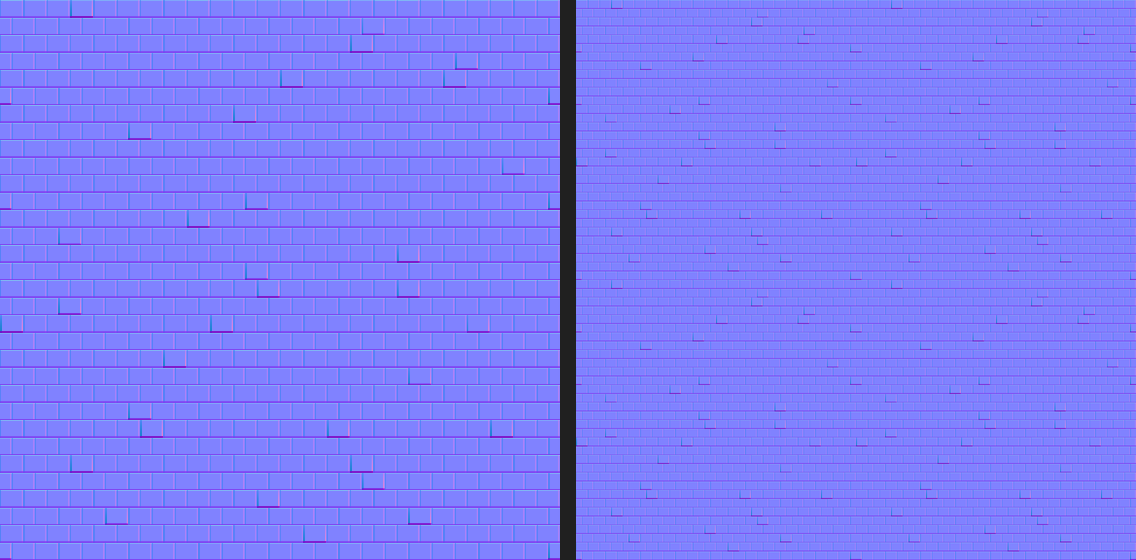
Left: one tile. Right: repeated 2 by 2.
This texture map is drawn by a Shadertoy shader. Its source:

```glsl
// Tangent-space normal map of a running-bond brick wall with a few bricks tipped out at the bottom.

const vec2  BRICKS      = vec2(24.0, 32.0);  // repeats across and down
const vec2  BLOCK       = vec2(8.0, 2.0);    // bricks per block; each block holds at most one tipped brick
const float TIPPED      = 0.77;              // share of blocks with a tipped brick
const float LINE        = 1.0 / 512.0;       // bevel width, in canvas units
const float LEFT_LINE   = 1.2 * LINE;
const float RIGHT_LINE  = 1.1 * LINE;
const float JOINT       = 0.5 * LINE;        // flat gap right of each brick
const float SOFTNESS    = 0.3;               // edge smoothing, in pixels
const float FACE_SLOPE  = 0.02;              // slight upward lean of every face
const float LEFT_SLOPE  = 0.34;
const float RIGHT_SLOPE = 0.38;
const float BELOW_SLOPE = 0.52;
const vec2  ABOVE_SLOPE = vec2(0.27, 0.47);  // range between bricks
const vec2  SIDE_VARY   = vec2(0.9, 1.1);    // range between bricks
const vec2  LIFT        = vec2(0.75, 1.15);  // range of extra slope on tipped bricks

float hash(vec2 p, float seed) {
    vec3 q = fract(vec3(p.xyx + seed * 7.31) * vec3(0.1031, 0.1030, 0.0973));
    q += dot(q, q.yzx + 33.33);
    return fract((q.x + q.y) * q.z);
}

// Smoothed test for lo < x < hi
float band(float x, float lo, float hi, float soft) {
    return clamp((x - lo) / soft + 0.5, 0.0, 1.0) * clamp((hi - x) / soft + 0.5, 0.0, 1.0);
}

// Extra slope of a brick: zero unless it is the one chosen in its block
float brickLift(vec2 id) {
    vec2 block = floor(id / BLOCK);
    vec2 chosen = floor(vec2(hash(block, 1.0), hash(block, 2.0)) * BLOCK);
    bool isTipped = id - block * BLOCK == chosen && hash(block, 3.0) < TIPPED;
    return isTipped ? mix(LIFT.x, LIFT.y, hash(block, 4.0)) : 0.0;
}

void mainImage(out vec4 fragColor, in vec2 fragCoord) {
    vec2 uv = fragCoord / iResolution.xy;
    float soft = SOFTNESS / min(iResolution.x, iResolution.y);

    // Running bond: every other row is shifted by half a brick
    vec2 grid = uv * BRICKS;
    grid.x += 0.5 * mod(floor(grid.y) + 1.0, 2.0);
    vec2 id = mod(floor(grid), BRICKS);
    vec2 local = fract(grid);
    vec2 size = 1.0 / BRICKS;
    vec2 p = local * size;

    // Variation between bricks; tipped ones stand out most at the bottom
    float lift = brickLift(id);
    float sideLift = lift * (1.0 - local.y);
    float vary = mix(SIDE_VARY.x, SIDE_VARY.y, hash(id, 5.0));
    float aboveSlope = mix(ABOVE_SLOPE.x, ABOVE_SLOPE.y, hash(id, 6.0)) * (1.0 - 0.3 * lift);

    // Bevel masks; the outer limits lie beyond the cell
    float widen = 1.0 + 0.4 * lift;
    float brickEnd = size.x - JOINT;
    float left  = band(p.x, -1.0, LEFT_LINE * widen, soft);
    float right = band(p.x, brickEnd - RIGHT_LINE, brickEnd, soft);
    float below = band(p.y, -1.0, LINE * widen, soft);
    float above = band(p.y, size.y - LINE, 1.0, soft);
    float inside = band(p.x, -1.0, brickEnd, soft);

    // Lean of the surface along x and y; side bevels break the upper line
    vec2 lean = vec2(0.0, FACE_SLOPE + 0.03 * lift);
    lean.x += right * (RIGHT_SLOPE * vary + 0.8 * sideLift);
    lean.x -= left * (LEFT_SLOPE * vary + 0.9 * sideLift);
    lean.x *= 1.0 - 0.8 * below;
    lean.y += above * aboveSlope * (1.0 - 0.5 * max(left, right));
    lean.y -= below * (BELOW_SLOPE + 0.8 * lift * inside);

    vec3 normal = normalize(vec3(lean, 1.0));
    fragColor = vec4(0.5 + 0.5 * normal, 1.0);
}
```
